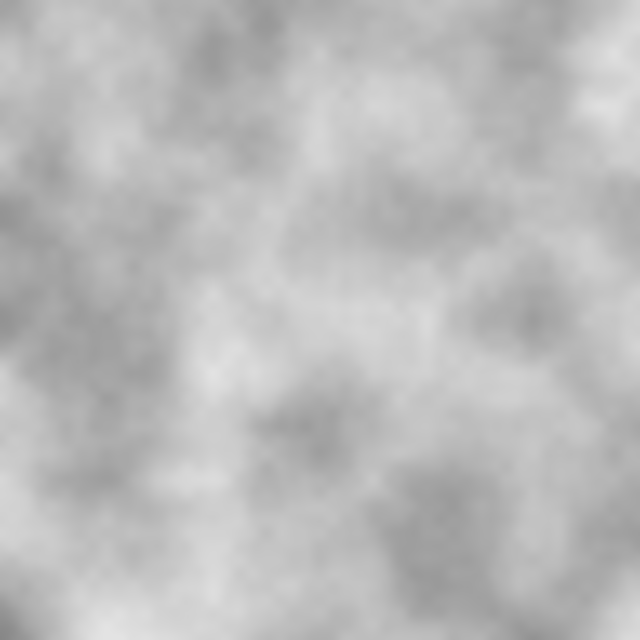
A WebGL 2 fragment shader for this texture:

```glsl
#version 300 es
precision highp float;

uniform vec2 u_resolution;
out vec4 fragColor;

// Integer hash of a lattice point, returning 0..1
float hash(ivec2 cell, int seed) {
    uint h = uint(cell.x) * 1597334677u ^ uint(cell.y) * 3812015801u ^ uint(seed) * 2654435769u;
    h = (h ^ (h >> 16)) * 2146121005u;
    h = (h ^ (h >> 15)) * 2221713035u;
    h ^= h >> 16;
    return float(h >> 8) / 16777216.0;
}

// Smoothly interpolated lattice noise
float valueNoise(vec2 p, int seed) {
    ivec2 cell = ivec2(floor(p));
    vec2 blend = smoothstep(0.0, 1.0, fract(p));
    float lower = mix(hash(cell, seed), hash(cell + ivec2(1, 0), seed), blend.x);
    float upper = mix(hash(cell + ivec2(0, 1), seed), hash(cell + ivec2(1, 1), seed), blend.x);
    return mix(lower, upper, blend.y);
}

// Octaves of noise centred on zero
float clouds(vec2 p) {
    float sum = 0.0;
    float weight = 0.5;
    for (int octave = 0; octave < 4; octave++) {
        sum += weight * (valueNoise(p, octave + 1) - 0.5);
        p *= 2.0;
        weight *= 0.5;
    }
    return sum;
}

void main() {
    vec2 uv = gl_FragCoord.xy / u_resolution;

    // Soft grey mottling around a mid-light tone
    float grey = 0.73 + 0.47 * clouds(uv * 6.0);
    fragColor = vec4(vec3(clamp(grey, 0.5, 0.89)), 1.0);
}
```
